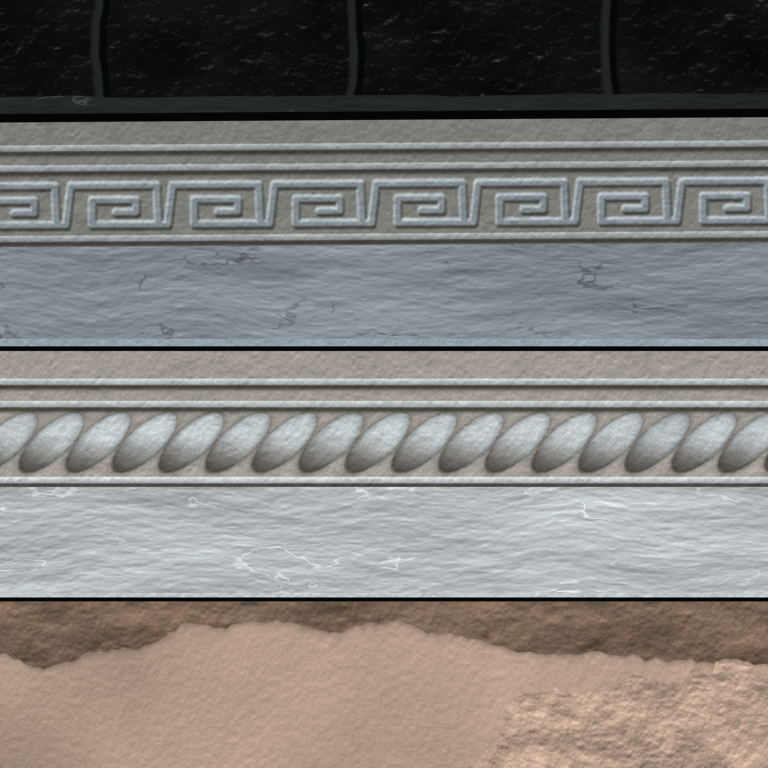
Give the GLSL for this pattern, as a three.js fragment shader.

```glsl
varying vec2 vUv;
const float AA = 0.0011;
const float KEY_PERIOD = 0.1326, KEY_START = 0.0885, KEY_HALF = 0.0076;
const float OVAL_PERIOD = 0.0607, RIDGE_HALF = 0.0047;
const vec2 OVAL_ORIGIN = vec2(0.0664, 0.4232), OVAL_RADII = vec2(0.0535, 0.0208);
const vec2 OVAL_AXIS = vec2(0.743, 0.669);
const float TILE_PERIOD = 0.332, TILE_JOINT = 0.127;
const vec3 BLACK = vec3(0.015, 0.02, 0.02), TILE = vec3(0.055, 0.065, 0.06);
const vec3 PALE = vec3(0.75, 0.78, 0.79), SHADOW = vec3(0.21, 0.20, 0.18);
const vec3 BLUE_SLATE = vec3(0.51, 0.545, 0.565), PALE_SLATE = vec3(0.70, 0.725, 0.73);
const vec3 PLASTER = vec3(0.62, 0.60, 0.57), KEY_GROUND = vec3(0.49, 0.49, 0.47);
const vec3 BROWN = vec3(0.46, 0.38, 0.32), TAN = vec3(0.70, 0.60, 0.53);

float hash(vec2 p) {
  vec3 q = fract(p.xyx * 0.1031);
  q += dot(q, q.yzx + 33.33);
  return fract((q.x + q.y) * q.z);
}
float noise(vec2 p) {
  vec2 i = floor(p), f = fract(p);
  f = f * f * (3.0 - 2.0 * f);
  return mix(mix(hash(i), hash(i + vec2(1, 0)), f.x),
             mix(hash(i + vec2(0, 1)), hash(i + vec2(1, 1)), f.x), f.y);
}
float fbm(vec2 p) {
  float sum = 0.0, amp = 0.5;
  for (int i = 0; i < 4; i++) {
    sum += amp * noise(p);
    p = p * 2.03 + 17.0;
    amp *= 0.55;
  }
  return sum;
}
// Slope of the noise towards a light above
float relief(vec2 p, vec2 freq) {
  return fbm(p * freq) - fbm((p + vec2(-0.001, 0.003)) * freq);
}
float above(float v, float edge) { return smoothstep(edge - AA, edge + AA, v); }
float segment(vec2 p, vec2 a, vec2 b) {
  vec2 d = b - a;
  return length(p - a - d * clamp(dot(p - a, d) / dot(d, d), 0.0, 1.0));
}
// Raised meander: a running line with a spiral hanging from each bay
float keyHeight(vec2 p) {
  p.x = mod(p.x - KEY_START + 0.008, KEY_PERIOD) - 0.008;
  float d = segment(p, vec2(-0.016, 0.711), vec2(-0.003, 0.711));
  d = min(d, segment(p, vec2(-0.003, 0.711), vec2(0.003, 0.762)));
  d = min(d, segment(p, vec2(0.003, 0.762), vec2(0.115, 0.762)));
  d = min(d, segment(p, vec2(0.115, 0.762), vec2(0.117, 0.711)));
  d = min(d, segment(p, vec2(0.031, 0.711), vec2(KEY_PERIOD, 0.711)));
  d = min(d, segment(p, vec2(0.031, 0.711), vec2(0.031, 0.743)));
  d = min(d, segment(p, vec2(0.031, 0.743), vec2(0.088, 0.743)));
  d = min(d, segment(p, vec2(0.088, 0.743), vec2(0.088, 0.727)));
  d = min(d, segment(p, vec2(0.088, 0.727), vec2(0.062, 0.727)));
  return 1.0 - smoothstep(0.3, 1.0, d / KEY_HALF);
}
// Rounded horizontal bead with a shadow beneath
vec3 addRidge(vec3 col, float v, float centre, vec3 tint) {
  float t = (v - centre) / RIDGE_HALF;
  col = mix(col, SHADOW, 0.85 * exp(-1.3 * (t + 1.5) * (t + 1.5)));
  return mix(col, tint * (0.95 + 0.2 * t), 1.0 - smoothstep(0.6, 1.1, abs(t)));
}
vec3 addOvals(vec3 col, vec2 p) {
  vec2 q = p - OVAL_ORIGIN;
  float cell = floor(q.x / OVAL_PERIOD + 0.5);
  for (int i = -1; i <= 1; i++) {
    float id = cell + float(i);
    vec2 r = q - vec2(id * OVAL_PERIOD, 0.0);
    vec2 e = vec2(dot(r, OVAL_AXIS), dot(r, vec2(-OVAL_AXIS.y, OVAL_AXIS.x))) / OVAL_RADII;
    float d = length(e);
    float light = smoothstep(-1.2, 0.45, dot(r, vec2(0.4, 0.9)) / 0.04);
    vec3 face = mix(vec3(0.36, 0.34, 0.31), PALE, light);
    face *= 1.02 - 0.28 * pow(min(d, 1.0), 7.0) + 0.08 * (hash(vec2(id, 7.0)) - 0.5);
    col *= 1.0 - 0.25 * exp(-9.0 * max(d - 1.0, 0.0)) * step(1.0, d);
    col = mix(col, face, 1.0 - smoothstep(-AA, AA, (d - 1.0) * OVAL_RADII.y));
  }
  return col;
}
// Split stone with layered grain and short slivers, bright or dark
vec3 slate(vec2 p, vec3 tint, float sliver) {
  vec2 w = p + vec2(0.0, 0.02 * noise(p * vec2(8.0, 12.0)));
  float slope = relief(w, vec2(16.0, 75.0)) + 0.5 * relief(w, vec2(60.0, 190.0));
  float line = 1.0 - smoothstep(0.0, 0.035, abs(fbm(w * vec2(14.0, 32.0)) - 0.52));
  line *= smoothstep(0.64, 0.8, noise(p * vec2(19.0, 30.0) + 4.0));
  return tint * (0.82 + 0.32 * fbm(w * vec2(4.0, 26.0)) + 0.5 * slope + sliver * line);
}
vec3 tiles(vec2 p) {
  float glint = max(relief(p, vec2(40.0, 60.0)) + 0.5 * relief(p, vec2(110.0)), 0.0);
  vec3 col = TILE * (0.25 + 1.1 * fbm(p * 14.0)) + 1.5 * glint * glint + 0.1 * glint;
  float x = mod(p.x - TILE_JOINT + 0.5 * TILE_PERIOD, TILE_PERIOD) - 0.5 * TILE_PERIOD;
  x += 0.008 * (noise(p * 30.0) - 0.5);
  col = mix(col, vec3(0.13, 0.14, 0.14), 1.0 - smoothstep(0.003, 0.010, abs(x)));
  return mix(col, BLACK, 0.9 * (1.0 - smoothstep(0.002, 0.007, abs(x - 0.009))));
}
vec3 sandstone(vec2 p) {
  float rough = relief(p, vec2(28.0, 44.0)) + 0.6 * relief(p, vec2(95.0));
  vec3 col = TAN * (0.84 + 0.22 * fbm(p * 6.0) + 0.1 * p.x + 0.22 * relief(p, vec2(140.0)));
  float top = 0.135 + 0.05 * smoothstep(0.05, 0.32, p.x) - 0.04 * smoothstep(0.48, 0.7, p.x);
  top += 0.05 * (fbm(vec2(p.x * 16.0, p.y * 9.0)) - 0.5);
  col *= 1.0 - 0.25 * exp(-220.0 * max(top - p.y, 0.0));
  col = mix(col, BROWN * (0.68 + 0.6 * fbm(p * vec2(14.0, 30.0)) + rough), above(p.y, top));
  float corner = min(p.x - 0.61 - 0.65 * p.y, 0.09 + 0.12 * (p.x - 0.66) - p.y);
  corner += 0.06 * (fbm(p * 24.0) - 0.5);
  vec3 chipped = TAN * (0.8 + 0.4 * fbm(p * 30.0) + rough);
  return mix(col, chipped, smoothstep(-0.003, 0.003, corner));
}
void main() {
  vec2 p = vUv;
  p.y -= 0.007 * (p.x - 0.5) * smoothstep(0.55, 0.72, p.y);
  float v = p.y;
  float grain = 0.93 + 0.13 * fbm(p * vec2(45.0, 70.0)) + 0.3 * relief(p, vec2(150.0));
  // Lower moulding
  vec3 lower = addOvals(PLASTER * (1.0 + 0.07 * smoothstep(0.5, 0.4, v)), p);
  lower = addRidge(addRidge(lower, v, 0.503, PALE), v, 0.474, PALE);
  lower = addRidge(lower, v, 0.375, PALE * 1.06) * grain;
  // Upper moulding
  float height = keyHeight(p), slope = height - keyHeight(p + vec2(-0.002, 0.004));
  vec3 upper = mix(KEY_GROUND, BLUE_SLATE, height) + 0.24 * slope;
  upper = addRidge(addRidge(upper, v, 0.810, PALE * 0.85), v, 0.784, PALE * 0.85);
  upper = addRidge(upper, v, 0.692, PALE * 0.85) * grain;
  // Courses stacked from the bottom, with bright lips and dark gaps
  vec3 col = mix(sandstone(p), BLACK, above(v, 0.217));
  col = mix(col, PALE * grain, above(v, 0.222));
  col = mix(col, slate(p, PALE_SLATE, 0.18), above(v, 0.228));
  col = mix(col, lower, above(v, 0.366));
  col = mix(col, BLACK, above(v, 0.543));
  col = mix(col, vec3(0.58, 0.64, 0.67) * grain, above(v, 0.549));
  col = mix(col, slate(p + 3.0, BLUE_SLATE, -0.22), above(v, 0.559));
  col = mix(col, upper, above(v, 0.681));
  col = mix(col, BLACK, above(v, 0.844));
  col = mix(col, slate(p, vec3(0.14, 0.15, 0.15), 0.8), above(v, 0.855));
  col = mix(col, tiles(p), above(v, 0.876 + 0.008 * (noise(p * 20.0) - 0.5)));
  gl_FragColor = vec4(clamp(col, 0.0, 1.0), 1.0);
}
```
